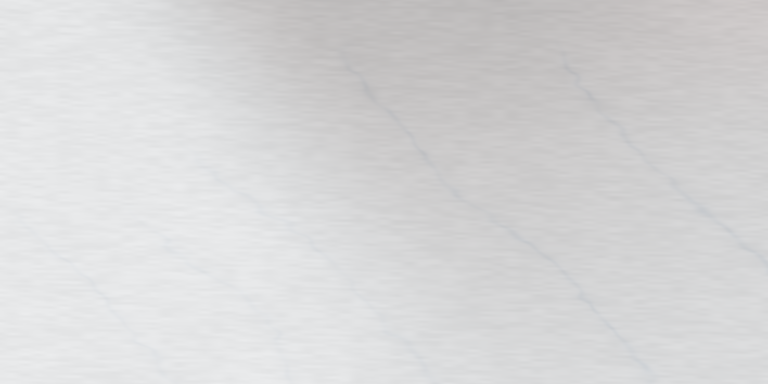
Write a Shadertoy shader that draws this texture.

```glsl
// Pale brushed wood with fine horizontal grain, faint slanting veins and a soft shadow from the top.

float hash(vec2 cell) {
    uvec2 q = uvec2(ivec2(cell)) * uvec2(1597u, 3571u);
    uint n = (q.x ^ q.y) * 26699u;
    n = (n ^ (n >> 15)) * 73939u;
    n ^= n >> 13;
    return float(n & 65535u) / 65535.0;
}

float valueNoise(vec2 p) {
    vec2 cell = floor(p);
    vec2 f = fract(p);
    f = f * f * (3.0 - 2.0 * f);
    float low = mix(hash(cell), hash(cell + vec2(1, 0)), f.x);
    float high = mix(hash(cell + vec2(0, 1)), hash(cell + vec2(1, 1)), f.x);
    return mix(low, high, f.y);
}

// Long thin fibres, centred on zero
float fibreGrain(vec2 p) {
    p.y += 0.02 * p.x + 0.008 * valueNoise(p * vec2(5.0, 9.0));
    float fine = valueNoise(p * vec2(30.0, 150.0) + 40.0) - 0.5;
    float medium = valueNoise(p * vec2(17.0, 85.0) + 90.0) - 0.5;
    float broad = valueNoise(p * vec2(5.0, 28.0) + 15.0) - 0.5;
    return 0.026 * fine + 0.014 * medium + 0.007 * broad;
}

// Broken growth lines that share one S-shaped slope
float growthVeins(vec2 p) {
    float wobble = 0.07 * (valueNoise(p * 5.0 + 7.0) - 0.5)
                 + 0.035 * (valueNoise(p * vec2(14.0, 45.0) + 31.0) - 0.5);
    float slope = 1.73 - 0.86 * smoothstep(-0.1, 0.95, p.y);
    float veins = 0.0;
    for (int i = -3; i <= 1; i++) {
        float k = float(i);
        float shift = 0.57 * k + 0.22 * max(-1.0 - k, 0.0);
        float d = p.x - slope - shift + wobble;
        float top = max(0.5, 0.93 + 0.25 * min(k, 0.0));
        float visible = 1.0 - smoothstep(top - 0.15, top, p.y);
        float strength = i < 0 ? 0.6 : 1.0;
        float line = exp(-d * d / 0.00012) + 0.3 * exp(-d * d / 0.0015);
        veins += strength * visible * line;
    }
    return veins * (0.35 + 0.8 * valueNoise(p * vec2(18.0, 40.0) + 60.0));
}

// Diffuse shadow: slanted left edge, deepest at the top, easing to the right
float softShadow(vec2 p) {
    float edge = smoothstep(0.15, 0.85, p.x - 0.6 * (1.0 - p.y));
    float depth = 0.05 + 0.08 * p.y + 0.035 * p.y * p.y;
    float easing = 0.045 * smoothstep(1.25, 2.0, p.x) * p.y;
    return edge * (depth - easing);
}

void mainImage(out vec4 fragColor, in vec2 fragCoord) {
    vec2 p = fragCoord / iResolution.y;
    float shadow = softShadow(p);
    float light = 0.904 - shadow - 0.012 * smoothstep(0.6, 1.0, p.y) * (1.0 - smoothstep(0.2, 0.6, p.x));
    light += 0.012 * (valueNoise(p * vec2(3.0, 5.0) + 3.0) - 0.5);
    light += fibreGrain(p);

    // Cool in the light, slightly warm in the shade
    vec3 tint = mix(vec3(-0.003, 0.001, 0.005), vec3(0.006, -0.003, -0.004), smoothstep(0.03, 0.15, shadow));
    tint += vec3(0.008, -0.002, -0.003) * smoothstep(0.6, 1.0, p.y) * smoothstep(1.3, 2.0, p.x);
    vec3 color = vec3(light) + tint;
    color -= vec3(0.031, 0.023, 0.015) * growthVeins(p);
    fragColor = vec4(clamp(color, 0.0, 1.0), 1.0);
}
```
